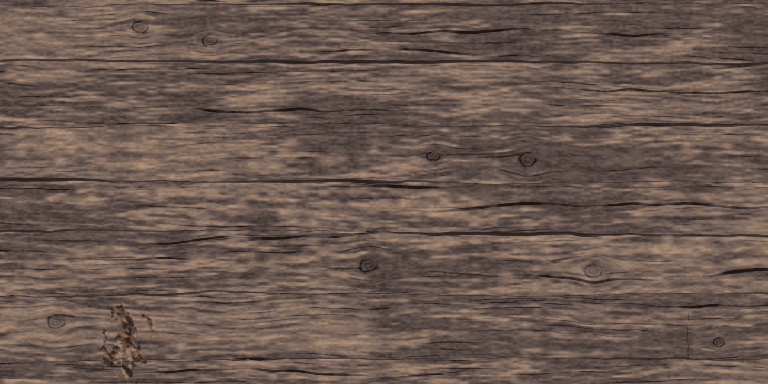
Reproduce this texture procedurally as a WebGL 1 fragment shader.

```glsl
#ifdef GL_FRAGMENT_PRECISION_HIGH
precision highp float;
#else
precision mediump float;
#endif
uniform vec2 u_resolution;

const vec3 CRACK_BROWN = vec3(0.18, 0.14, 0.13);
const vec3 WEATHERED = vec3(0.38, 0.32, 0.30);
const vec3 BARE_WOOD = vec3(0.62, 0.51, 0.43);
const vec3 RUST = vec3(0.40, 0.29, 0.22);

float hash(vec2 p) {
  return fract(sin(dot(p, vec2(127.1, 311.7))) * 43758.5453);
}

float noise(vec2 p) {
  vec2 i = floor(p);
  vec2 f = fract(p);
  f = f * f * (3.0 - 2.0 * f);
  float low = mix(hash(i), hash(i + vec2(1.0, 0.0)), f.x);
  float high = mix(hash(i + vec2(0.0, 1.0)), hash(i + 1.0), f.x);
  return mix(low, high, f.y);
}

float fbm(vec2 p) {
  float sum = 0.0;
  float gain = 0.5;
  for (int i = 0; i < 4; i++) {
    sum += gain * noise(p);
    p = p * 2.03 + 11.7;
    gain *= 0.5;
  }
  return sum / 0.9375;
}

// Soft dark line: 1 at distance 0, fading past the half width
float line(float d, float halfWidth, float blur) {
  return 1.0 - smoothstep(halfWidth - blur * 0.5, halfWidth + blur, abs(d));
}

float seamHeight(float i, float x) {
  float base = 0.075 + 0.154 * i + 0.03 * (hash(vec2(i, 4.0)) - 0.5);
  return base + 0.022 * (noise(vec2(x * 1.6, i * 9.1)) - 0.5)
              + 0.008 * (noise(vec2(x * 9.0, i * 5.3)) - 0.5)
              + 0.004 * (noise(vec2(x * 31.0, i * 2.9)) - 0.5);
}

vec2 knotCentre(float i) {
  float x = (i + 0.15 + 0.7 * hash(vec2(i, 21.0))) * 0.25;
  float plank = floor(6.0 * hash(vec2(i, 33.0)));
  return vec2(x, seamHeight(plank, x) + 0.04 + 0.07 * hash(vec2(i, 47.0)));
}

// Thin splits that follow the grain, one broken line per grain band
float splits(float x, float g, float spacing, float rarity, float width, float blur) {
  float band = floor(g / spacing);
  float wander = 0.5 + 0.5 * (noise(vec2(x * 3.0, band * 7.7)) - 0.5)
                     + 0.2 * (noise(vec2(x * 14.0, band * 3.1)) - 0.5);
  float d = (fract(g / spacing) - wander) * spacing;
  float open = smoothstep(rarity, rarity + 0.25, noise(vec2(x * 2.1 + band * 3.7, band * 5.1)));
  open *= 0.45 + 0.55 * smoothstep(0.25, 0.6, noise(vec2(x * 11.0, band * 9.3)));
  return open * line(d, width * open, blur);
}

// Tone to colour, with the tone equal to the red value
vec3 woodColour(float tone) {
  vec3 dark = mix(CRACK_BROWN, WEATHERED, clamp((tone - 0.18) / 0.20, -0.3, 1.0));
  return mix(dark, BARE_WOOD, clamp((tone - 0.38) / 0.24, 0.0, 1.3));
}

void main() {
  vec2 p = gl_FragCoord.xy / u_resolution.y;
  float blur = max(0.7 / u_resolution.y, 0.0016);

  // Planks and the gaps between them
  float plank = 0.0;
  float gap = 0.0;
  float lip = 0.0;
  for (int i = 0; i < 7; i++) {
    float fi = float(i);
    float d = p.y - seamHeight(fi, p.x);
    float open = smoothstep(0.2, 0.8, noise(vec2(p.x * 2.3, fi * 6.7)));
    open *= 0.6 + 0.4 * noise(vec2(p.x * 17.0, fi * 3.3));
    plank += step(0.0, d);
    gap = max(gap, line(d, 0.0004 + 0.0042 * open, blur) * (0.5 + 0.5 * open));
    lip = max(lip, line(d + 0.009, 0.002, 0.006) * open);
  }

  // Grain coordinate, bent around the knots
  float g = p.y + 0.030 * (noise(vec2(p.x * 1.7, p.y * 5.0 + plank * 8.0)) - 0.5)
                + 0.014 * (noise(vec2(p.x * 5.0, p.y * 13.0 + plank * 3.0)) - 0.5)
                + 0.004 * (noise(vec2(p.x * 17.0, p.y * 40.0)) - 0.5);
  float knotMask = 0.0;
  float knotTone = 0.0;
  for (int i = 0; i < 8; i++) {
    vec2 d = p - knotCentre(float(i));
    float size = mix(0.010, 0.018, hash(vec2(float(i), 61.0)));
    vec2 q = d / vec2(1.35, 1.0) / size;
    float r = length(q) + 0.6 * (fbm(q * 1.3 + float(i) * 5.0) - 0.5);
    g -= d.y * 0.65 * exp(-dot(d, d) / (size * size * 8.0));
    float inside = 1.0 - smoothstep(0.8, 1.2, r);
    float rim = line(r - 1.0, 0.08, 0.2) * smoothstep(0.2, 0.6, noise(q * 1.5 + 3.0));
    knotMask = max(knotMask, inside);
    knotTone += inside * (0.04 * sin(r * 11.0) - 0.07) - 0.15 * rim;
  }
  g += plank * 3.17;

  // Weathered and bare patches with ragged, streaky borders
  float streak = noise(vec2(p.x * 6.0, g * 55.0)) - 0.5;
  float fibre = noise(vec2(p.x * 13.0, g * 105.0)) - 0.5;
  float hair = noise(vec2(p.x * 38.0, g * 170.0 + 40.0)) - 0.5;
  float grit = noise(p * vec2(120.0, 210.0)) - 0.5;
  float broad = fbm(vec2(p.x * 2.0 + plank * 4.3, p.y * 7.0));
  float plankBias = 0.20 * (hash(vec2(plank, 12.0)) - 0.5);
  float ragged = 0.30 * streak + 0.30 * fibre + 0.22 * hair;
  float bare = smoothstep(0.34, 0.66, broad + plankBias + ragged);
  float tone = mix(0.375, 0.505, bare);

  // Fibres, grit and dark broken pores
  float grain = 0.06 * streak + 0.14 * fibre + 0.17 * hair;
  float pore = smoothstep(0.60, 0.76, noise(vec2(p.x * 9.0, g * 82.0 + 17.0)));
  grain -= 0.085 * pore * (0.6 + hair);
  tone += grain * mix(0.65, 1.2, bare) * (1.0 - 0.6 * knotMask) + 0.10 * grit;
  tone += knotTone + 0.07 * lip;

  // Splits and the occasional faint butt joint
  float fine = splits(p.x * 2.2, g, 0.0145, 0.46, 0.0010, blur);
  float wide = splits(p.x, g + 0.5, 0.050, 0.56, 0.0028, blur);
  float jointX = 0.2 + 1.6 * hash(vec2(plank, 71.0)) + 0.006 * (noise(vec2(p.y * 60.0, plank)) - 0.5);
  float joint = line(p.x - jointX, 0.0006, blur) * step(0.55, hash(vec2(plank, 83.0)));
  joint *= smoothstep(0.35, 0.6, noise(vec2(p.y * 35.0, plank * 2.0)));
  tone -= (0.17 * fine + 0.27 * wide) * (1.0 - knotMask) + 0.10 * joint;
  tone = mix(tone, 0.13, gap * 0.9);
  vec3 colour = woodColour(tone);

  // Splintered hollow near the lower left
  vec2 s = (p - vec2(0.33, 0.10)) / vec2(0.070, 0.12);
  float edge = length(s) + 1.5 * (fbm(p * vec2(48.0, 34.0)) - 0.5);
  float hollow = 1.0 - smoothstep(0.55, 0.75, edge);
  float shard = fbm(vec2(p.x * 70.0 + p.y * 50.0, p.y * 75.0 - p.x * 20.0));
  vec3 splinter = mix(CRACK_BROWN * 0.8, RUST, smoothstep(0.36, 0.54, shard));
  splinter = mix(splinter, BARE_WOOD, smoothstep(0.56, 0.70, shard));
  colour = mix(colour, splinter, hollow * 0.85);

  gl_FragColor = vec4(clamp(colour, 0.0, 1.0), 1.0);
}
```
